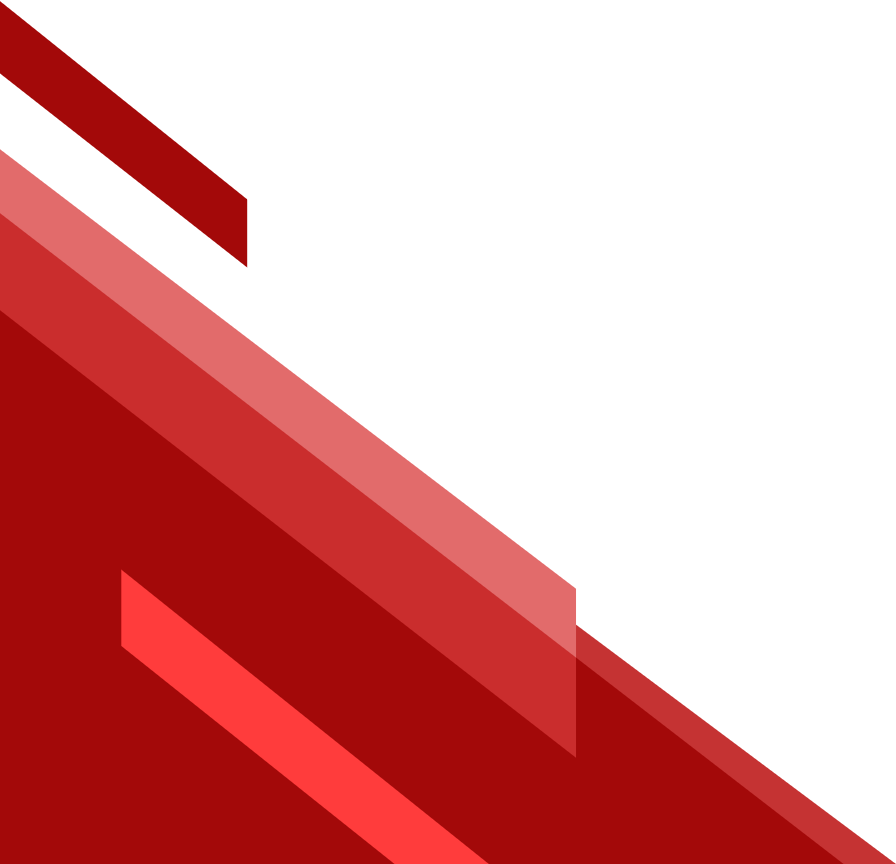
This background is drawn by a WebGL 1 fragment shader. Its source:

```glsl
precision highp float;

uniform vec2 u_resolution;

#define WHITE vec3(1.0)
#define DARK_RED vec3(0.639, 0.035, 0.035)
#define MID_RED vec3(0.792, 0.176, 0.176)
#define ROSE vec3(0.886, 0.420, 0.420)
#define STRIP_RED vec3(0.773, 0.200, 0.200)
#define BRIGHT_RED vec3(1.0, 0.235, 0.235)
#define TOP_BAR_END 0.2861
#define PANEL_END 0.6667
#define BRIGHT_BAR_START 0.1404

// Coverage of a signed distance, softened over one pixel
float coverage(float dist) {
    return clamp(dist * u_resolution.y + 0.5, 0.0, 1.0);
}

// Area below a falling line, given its height at x = 0 and its slope
float below(vec2 p, float height, float slope) {
    return coverage((height - slope * p.x - p.y) / sqrt(1.0 + slope * slope));
}

float leftOf(vec2 p, float x) {
    return coverage(x - p.x);
}

void main() {
    // Canvas height is one unit
    vec2 p = gl_FragCoord.xy / u_resolution.y;
    float lowerSlope = below(p, 0.7533, 0.7715);

    // Long slope with its lighter rim
    vec3 color = mix(WHITE, STRIP_RED, below(p, 0.7757, 0.748));
    color = mix(color, DARK_RED, lowerSlope);

    // Banded panel, cut off by a vertical edge
    vec3 panel = mix(ROSE, MID_RED, lowerSlope);
    panel = mix(panel, DARK_RED, below(p, 0.641, 0.777));
    float panelMask = below(p, 0.8273, 0.763) * leftOf(p, PANEL_END);
    color = mix(color, panel, panelMask);

    // Dark bar in the upper corner
    float topBar = below(p, 0.9987, 0.802) * (1.0 - below(p, 0.915, 0.785));
    color = mix(color, DARK_RED, topBar * leftOf(p, TOP_BAR_END));

    // Bright bar running off the bottom
    float brightBar = below(p, 0.4532, 0.801) * (1.0 - below(p, 0.3644, 0.798));
    color = mix(color, BRIGHT_RED, brightBar * (1.0 - leftOf(p, BRIGHT_BAR_START)));

    gl_FragColor = vec4(color, 1.0);
}
```
